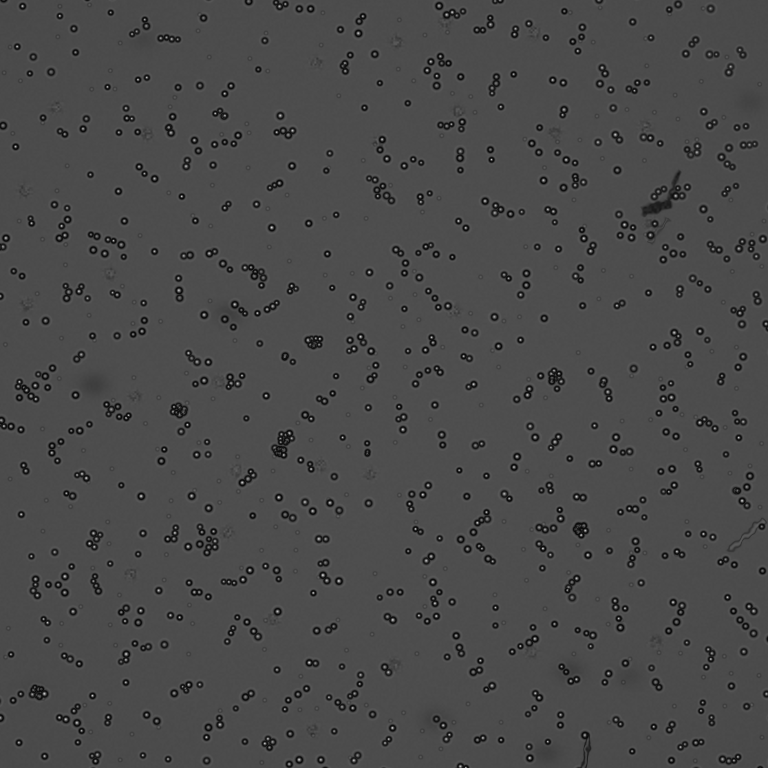
Reproduce this texture procedurally as a WebGL 2 fragment shader.

```glsl
#version 300 es
precision highp float;
// Micrograph of scattered round cells in small groups on a grey field, with faint debris.
uniform vec2 u_resolution;
out vec4 fragColor;

const float FIELD_GREY = 0.298;
const float GROUP_GRID = 24.0;     // cell groups per canvas side
const float GROUP_CHANCE = 0.58;   // base chance of a group per grid square
const float RING_RADIUS = 0.0033;
const float RING_WIDTH = 0.00145;
const float CORE_WIDTH = 0.0013;
const float HALO_RADIUS = 0.0066;
const float CLUMP_SPREAD = 0.0095;
const float SPECK_GRID = 30.0;
const float GHOST_GRID = 9.0;
const int SMUDGE_COUNT = 9;
const float TAU = 6.28318;

vec3 hash3(vec2 p) {
  vec3 q = fract(p.xyx * vec3(0.1031, 0.1030, 0.0973));
  q += dot(q, q.yxz + 33.33);
  return fract((q.xxy + q.yzz) * q.zyx);
}

float noise(vec2 p) {
  vec2 i = floor(p), f = fract(p);
  f = f * f * (3.0 - 2.0 * f);
  return mix(mix(hash3(i).x, hash3(i + vec2(1, 0)).x, f.x),
             mix(hash3(i + vec2(0, 1)).x, hash3(i + vec2(1, 1)).x, f.x), f.y);
}

float bell(float x, float width) { return exp(-x * x / (width * width)); }
vec2 polar(float angle) { return vec2(cos(angle), sin(angle)); }

float segment(vec2 p, vec2 a, vec2 b) {
  vec2 d = b - a;
  return length(p - a - d * clamp(dot(p - a, d) / dot(d, d), 0.0, 1.0));
}

// Dark ring, bright core and pale halo of every cell: strongest of each.
vec3 cells(vec2 uv, float pixel) {
  vec3 optics = vec3(0.0);
  vec2 home = floor(uv * GROUP_GRID);
  float defocus = smoothstep(0.7, 1.0, uv.x) * smoothstep(0.3, 0.9, uv.y);
  float ringWidth = length(vec2(RING_WIDTH * (1.0 + 0.2 * defocus), 0.3 * pixel));
  float coreWidth = length(vec2(CORE_WIDTH, 0.25 * pixel));
  for (int k = 0; k < 9; k++) {
    vec2 id = home + vec2(k % 3 - 1, k / 3 - 1);
    vec3 seed = hash3(id + 17.0);
    vec3 kind = hash3(id + 71.0);
    if (kind.x > GROUP_CHANCE + 0.5 * noise(id * 0.23 + 5.0)) continue;
    bool clump = kind.y > 0.972;
    int count = clump ? 8 : 1 + int(kind.y > 0.42) + int(kind.y > 0.70) + int(kind.y > 0.87);
    vec2 start = (id + seed.xy) / GROUP_GRID;
    vec2 center = start;
    float heading = TAU * seed.z;
    for (int m = 0; m < count; m++) {
      vec3 h = hash3(id * 3.7 + float(m) * 19.3 + 131.0);
      if (clump) {
        center = start + CLUMP_SPREAD * sqrt(h.x) * polar(heading + float(m) * 2.4);
      } else if (m > 0) {
        heading += (h.x - 0.5) * 3.2;
        float gap = h.y < 0.5 ? mix(0.0065, 0.0090, h.z) : mix(0.011, 0.016, h.z);
        center += gap * polar(heading);
      }
      float size = mix(0.80, 1.18, h.z);
      float r = length(uv - center);
      if (r > 0.014) continue;
      float depth = mix(0.72, 1.0, sqrt(h.y)) * (1.0 - 0.22 * defocus);
      float ring = depth * bell(r - RING_RADIUS * size, ringWidth);
      vec2 lit = uv - center - vec2(-0.0003, 0.0003);
      float core = mix(0.3, 1.0, h.x) * depth * bell(length(lit), coreWidth * size);
      float halo = bell(r - HALO_RADIUS * size, 0.0014);
      optics = max(optics, vec3(ring, core, halo));
    }
  }
  return optics;
}

// Tiny pale and dark grains.
float specks(vec2 uv) {
  vec2 id = floor(uv * SPECK_GRID);
  vec3 h = hash3(id + 211.0);
  float r = length(uv - (id + 0.15 + 0.7 * h.xy) / SPECK_GRID);
  return step(0.65, h.z) * (0.06 * bell(r, 0.0012) - 0.05 * bell(r - 0.0024, 0.0011));
}

// Faint mottled remnants lying out of focus.
float ghosts(vec2 uv) {
  vec2 id = floor(uv * GHOST_GRID);
  vec3 h = hash3(id + 307.0);
  vec2 d = uv - (id + 0.2 + 0.6 * h.xy) / GHOST_GRID;
  float mottle = noise(uv * 380.0) - 0.55;
  return step(0.6, h.z) * (0.17 * mottle * bell(length(d), 0.0085) - 0.03 * bell(length(d) - 0.006, 0.0018));
}

float smudges(vec2 uv) {
  float shade = 0.0;
  for (int i = 0; i < SMUDGE_COUNT; i++) {
    vec3 h = hash3(vec2(float(i) * 7.0, 401.0));
    shade += mix(0.015, 0.06, h.z) * bell(length((uv - h.xy) * vec2(0.85, 1.1)), 0.016);
  }
  return shade;
}

// Dark ragged flake with a tail, and two thin fibres.
float debris(vec2 uv) {
  vec2 p = uv + 0.006 * (vec2(noise(uv * 160.0), noise(uv * 160.0 + 40.0)) - 0.5);
  float body = segment(p, vec2(0.842, 0.726), vec2(0.868, 0.733)) - 0.0065;
  float tail = segment(p, vec2(0.868, 0.733), vec2(0.884, 0.774)) - 0.0025;
  float shade = -0.21 * (0.65 + 0.35 * noise(uv * 300.0)) * smoothstep(0.003, -0.002, min(body, tail));
  float wisp = segment(p, vec2(0.868, 0.715), vec2(0.848, 0.687));
  float fibre = segment(p, vec2(0.950, 0.284), vec2(0.993, 0.321));
  float stalk = segment(p, vec2(0.758, -0.01), vec2(0.767, 0.040));
  shade -= 0.07 * bell(wisp - 0.002, 0.0015) + 0.09 * bell(fibre - 0.0033, 0.0013);
  return shade + 0.05 * bell(fibre, 0.0018) - 0.17 * bell(stalk - 0.0025, 0.0014);
}

void main() {
  vec2 uv = gl_FragCoord.xy / u_resolution;
  float pixel = 1.0 / min(u_resolution.x, u_resolution.y);

  // Evenly lit field with a slight falloff and fine grain.
  vec2 c = uv - 0.5;
  float grey = FIELD_GREY + 0.008 - 0.04 * dot(c, c);
  grey += 0.012 * (noise(uv * 420.0) - 0.5) + specks(uv) + ghosts(uv) - smudges(uv) + debris(uv);

  vec3 optics = cells(uv, pixel);
  grey += 0.035 * optics.z * (1.0 - optics.x);
  grey = mix(grey, 0.035, optics.x) + 0.55 * optics.y;
  fragColor = vec4(vec3(clamp(grey, 0.0, 1.0)), 1.0);
}
```
